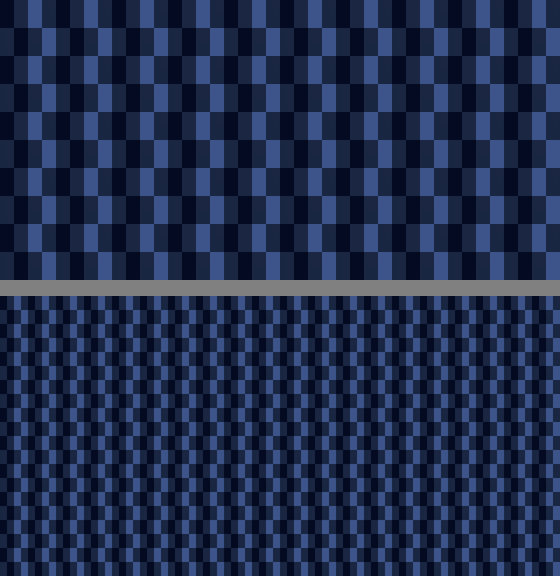
Top: one tile. Bottom: repeated 2 by 2.
This pattern is drawn by a WebGL 1 fragment shader. Its source:

```glsl
precision highp float;

uniform vec2 u_resolution;

#define REPEATS_X 10.0
#define ROWS 10.0
#define STRIPES 4.0
#define ROW_SHIFT 1.0
#define DARK vec3(0.01, 0.04, 0.13)
#define MIDDLE vec3(0.10, 0.15, 0.26)
#define LIGHT vec3(0.24, 0.33, 0.54)

// Stripes cycle dark, middle, light, middle; odd rows sit one stripe to the left
vec3 cellColor(float column, float row) {
  float shift = ROW_SHIFT * (1.0 - mod(row, 2.0));
  float stripe = mod(column - shift, STRIPES);
  float level = 2.0 - abs(stripe - 2.0);
  vec3 color = mix(DARK, MIDDLE, step(0.5, level));
  return mix(color, LIGHT, step(1.5, level));
}

void main() {
  vec2 cells = vec2(REPEATS_X * STRIPES, ROWS);
  vec2 position = gl_FragCoord.xy / u_resolution * cells;
  vec2 pixel = cells / u_resolution;

  // Blend across the nearest cell borders by pixel coverage
  vec2 border = floor(position + 0.5);
  vec2 coverage = clamp((position - border) / pixel + 0.5, 0.0, 1.0);
  vec2 before = border - 1.0;

  vec3 lower = mix(cellColor(before.x, before.y), cellColor(border.x, before.y), coverage.x);
  vec3 upper = mix(cellColor(before.x, border.y), cellColor(border.x, border.y), coverage.x);

  gl_FragColor = vec4(mix(lower, upper, coverage.y), 1.0);
}
```
